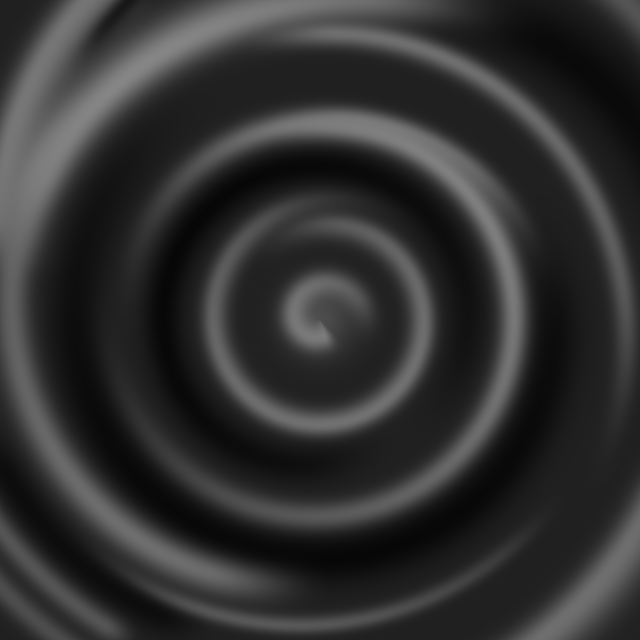
Write a WebGL 2 fragment shader that draws this background.

```glsl
#version 300 es
precision highp float;
// A soft grey whirl: curved bands wind clockwise around the centre and fade out.
// Each band is a ridge in polar space whose radius and shade follow a cubic
// through four evenly spaced knots; bands are blended from back to front.

uniform vec2 u_resolution;
out vec4 outColor;

const float TAU = 6.2831853;
const float BASE = 0.125;

// Cubic through four knots, with u running from 0 to 3.
float cubic(vec4 knots, float u) {
    float a = u - 1.0, b = u - 2.0, c = u - 3.0;
    return dot(knots, vec4(-a * b * c / 6.0, u * b * c / 2.0,
                           -u * a * c / 2.0, u * a * b / 6.0));
}

// Blend one band over shade. polar = (turn clockwise from top, radius),
// span = (start, length) in turns, widths = (inner, outer), fades = end tapers.
float band(float shade, vec2 polar, vec2 span, vec4 radii, vec4 levels,
           vec2 widths, vec2 fades) {
    for (int lap = 0; lap < 2; lap++) {
        float t = (fract(polar.x - span.x) + float(lap)) / span.y;
        if (t > 1.0) break;
        float d = polar.y - cubic(radii, 3.0 * t);
        d /= d < 0.0 ? widths.x : widths.y;
        float ends = smoothstep(0.0, fades.x, t) * smoothstep(0.0, fades.y, 1.0 - t);
        shade = mix(shade, cubic(levels, 3.0 * t), exp(-d * d) * ends);
    }
    return shade;
}

// Dark hollows between the bright bands.
float hollows(float s, vec2 q) {
    s = band(s, q, vec2(0.40, 1.0), vec4(0.205, 0.245, 0.238, 0.23),
             vec4(0.09, 0.03, 0.04, 0.10), vec2(0.03), vec2(0.12));
    s = band(s, q, vec2(0.15, 0.8), vec4(0.36, 0.372, 0.38, 0.40),
             vec4(0.07, 0.03, 0.04, 0.11), vec2(0.045, 0.04), vec2(0.15));
    s = band(s, q, vec2(0.03, 0.2), vec4(0.50, 0.55, 0.58, 0.58),
             vec4(0.07, 0.04, 0.04, 0.06), vec2(0.05, 0.06), vec2(0.2));
    return band(s, q, vec2(0.55, 0.16), vec4(0.51, 0.53, 0.54, 0.56),
                vec4(0.05), vec2(0.03), vec2(0.2));
}

// Wide outer bands and the corner streaks.
float outerBands(float s, vec2 q) {
    // Upper left sheet with a dark slit
    s = band(s, q, vec2(0.77, 0.16), vec4(0.50, 0.55, 0.60, 0.64),
             vec4(0.42, 0.46, 0.46, 0.46), vec2(0.05, 0.03), vec2(0.2, 0.1));
    s = band(s, q, vec2(0.49, 0.39), vec4(0.41, 0.447, 0.481, 0.50),
             vec4(0.30, 0.43, 0.38, 0.50), vec2(0.028, 0.03), vec2(0.2, 0.15));
    s = band(s, q, vec2(0.76, 0.35), vec4(0.49, 0.485, 0.495, 0.57),
             vec4(0.42, 0.52, 0.47, 0.25), vec2(0.036, 0.045), vec2(0.2, 0.25));
    s = band(s, q, vec2(0.87, 0.08), vec4(0.545, 0.565, 0.59, 0.615),
             vec4(0.25, 0.12, 0.08, 0.06), vec2(0.016), vec2(0.4, 0.1));
    // Right rim and lower rim
    s = band(s, q, vec2(0.95, 0.4), vec4(0.445, 0.455, 0.473, 0.50),
             vec4(0.42, 0.43, 0.36, 0.18), vec2(0.02, 0.018), vec2(0.15, 0.3));
    s = band(s, q, vec2(0.34, 0.31), vec4(0.468, 0.468, 0.486, 0.505),
             vec4(0.16, 0.29, 0.34, 0.12), vec2(0.015, 0.013), vec2(0.2, 0.3));
    // Lower right wedge and upper right corner
    s = band(s, q, vec2(0.30, 0.16), vec4(0.59, 0.595, 0.605, 0.62),
             vec4(0.40, 0.43, 0.43, 0.40), vec2(0.03, 0.045), vec2(0.2, 0.1));
    s = band(s, q, vec2(0.09, 0.07), vec4(0.69), vec4(0.33), vec2(0.03), vec2(0.2));
    // Lower left pair
    for (int lane = 0; lane < 2; lane++) {
        vec4 radii = vec4(0.582, 0.588, 0.598, 0.61) + 0.058 * float(lane);
        s = band(s, q, vec2(0.58, 0.12), radii, vec4(0.33 - 0.03 * float(lane)),
                 vec2(0.02), vec2(0.15));
    }
    return s;
}

// Two middle rings and the small central curl.
float innerBands(float s, vec2 q) {
    s = band(s, q, vec2(0.95, 0.28), vec4(0.305, 0.318, 0.338, 0.362),
             vec4(0.42, 0.44, 0.38, 0.20), vec2(0.025, 0.018), vec2(0.3, 0.4));
    s = band(s, q, vec2(0.70, 1.1), vec4(0.297, 0.306, 0.304, 0.345),
             vec4(0.15, 0.50, 0.38, 0.30), vec2(0.022), vec2(0.28, 0.25));
    s = band(s, q, vec2(0.85, 1.3), vec4(0.13, 0.163, 0.166, 0.21),
             vec4(0.25, 0.43, 0.40, 0.18), vec2(0.023, 0.018), vec2(0.15, 0.2));
    // Central glow and curl
    s = mix(s, 0.30, exp(-q.y * q.y / 0.003));
    return band(s, q, vec2(0.36, 1.0), vec4(0.024, 0.036, 0.058, 0.074),
                vec4(0.49, 0.47, 0.41, 0.20), vec2(0.025, 0.02), vec2(0.1, 0.2));
}

void main() {
    vec2 p = (gl_FragCoord.xy - 0.5 * u_resolution) / min(u_resolution.x, u_resolution.y);
    vec2 polar = vec2(fract(atan(p.x, p.y + 1e-6) / TAU), length(p));
    float shade = hollows(BASE, polar);
    shade = outerBands(shade, polar);
    shade = innerBands(shade, polar);
    outColor = vec4(vec3(clamp(shade, 0.0, 1.0)), 1.0);
}
```
